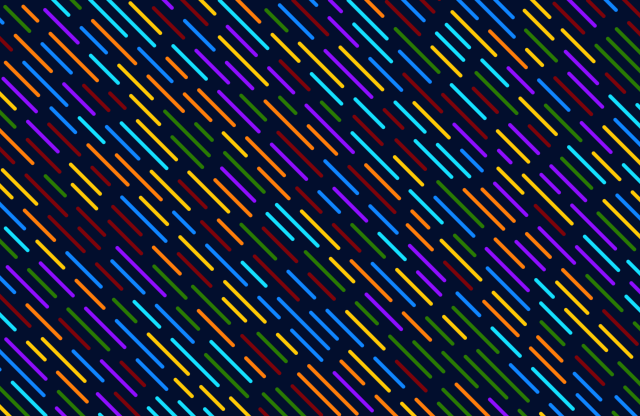
Give the GLSL for this pattern, as a Shadertoy shader.

```glsl
// Bright round-capped dashes running down to the right on deep navy.
// The plane is turned 45 degrees and cut into even lanes; each lane is split
// at jittered points, and every piece holds one dash of a random colour.

#define LANE_SPACING 0.0313   // distance between lane centres, in canvas heights
#define DASH_WIDTH   0.0090   // stroke thickness
#define DASH_PITCH   0.150    // mean distance from dash to dash
#define DASH_GAP     0.035    // clear space between neighbouring dashes
#define PITCH_JITTER 0.45     // irregularity of the splits, below 1
#define EDGE_SOFT    0.75     // half width of the smoothed edge, in pixels
#define NAVY         vec3(0.008, 0.055, 0.178)

const int COLOUR_COUNT = 7;
const vec3 DASH_COLOURS[COLOUR_COUNT] = vec3[COLOUR_COUNT](
    vec3(0.08, 0.88, 1.00),   // cyan
    vec3(0.06, 0.52, 1.00),   // blue
    vec3(1.00, 0.79, 0.02),   // yellow
    vec3(1.00, 0.49, 0.04),   // orange
    vec3(0.49, 0.01, 0.04),   // dark red
    vec3(0.16, 0.48, 0.01),   // green
    vec3(0.56, 0.05, 1.00));  // purple

float hash(vec2 p) {
    return fract(sin(dot(p, vec2(127.1, 311.7))) * 43758.5453);
}

// Position along the lane where piece number i begins
float splitPoint(float i, float lane) {
    return (i + PITCH_JITTER * (hash(vec2(i, lane)) - 0.5)) * DASH_PITCH;
}

// Signed distance to a capsule lying on the x axis from start to end
float capsule(vec2 p, float start, float end, float radius) {
    return length(vec2(p.x - clamp(p.x, start, end), p.y)) - radius;
}

void mainImage(out vec4 fragColor, in vec2 fragCoord) {
    vec2 uv = fragCoord / iResolution.y;
    float soft = EDGE_SOFT / iResolution.y;
    float radius = 0.5 * DASH_WIDTH;

    // Turned axes: x along the dashes, y across them
    vec2 p = vec2(uv.x - uv.y, uv.x + uv.y) * sqrt(0.5);
    float lane = floor(p.y / LANE_SPACING);
    p.y -= (lane + 0.5) * LANE_SPACING;
    p.x += hash(vec2(lane, 53.7)) * DASH_PITCH;

    // The jitter can move a split into the next cell, so test the neighbours too
    float cell = floor(p.x / DASH_PITCH);
    float inset = 0.5 * DASH_GAP + radius;
    vec3 colour = NAVY;
    for (float k = -1.0; k <= 1.0; k++) {
        float i = cell + k;
        float start = splitPoint(i, lane) + inset;
        float end = splitPoint(i + 1.0, lane) - inset;
        float d = capsule(p, start, end, radius);
        int pick = int(hash(vec2(i + 19.3, lane + 71.9)) * float(COLOUR_COUNT));
        vec3 ink = DASH_COLOURS[min(pick, COLOUR_COUNT - 1)];
        colour = mix(colour, ink, 1.0 - smoothstep(-soft, soft, d));
    }
    fragColor = vec4(colour, 1.0);
}
```
